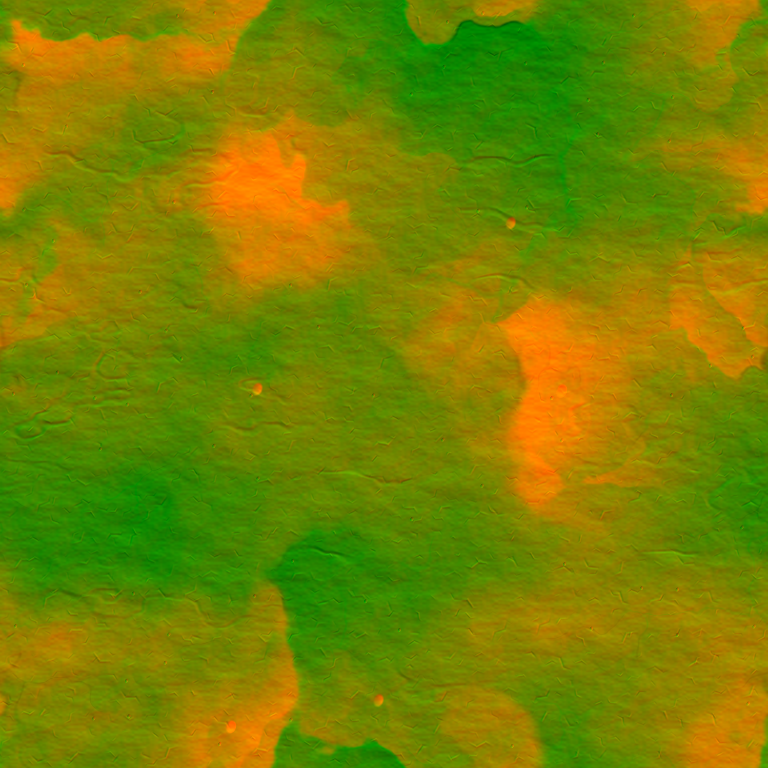
This texture is drawn by a WebGL 2 fragment shader. Its source:

```glsl
#version 300 es
precision highp float;
// Tiling weathered rock relief: tilted orange and green plates, creases, scratches and pits.

uniform vec2 u_resolution;
out vec4 outColor;

float hash(vec2 p) {
  return fract(sin(dot(p, vec2(127.1, 311.7))) * 43758.5);
}

vec2 hash2(vec2 p) {
  return vec2(hash(p), hash(p + 17.3));
}

// Value noise with n cells across the tile, wrapping at its edges.
float noise(vec2 p, vec2 n) {
  p *= n;
  vec2 i = floor(p), f = fract(p);
  f = f * f * f * (f * (f * 6.0 - 15.0) + 10.0);
  vec2 a = mod(i, n) + n * 1.7, b = mod(i + 1.0, n) + n * 1.7;
  return mix(mix(hash(a), hash(vec2(b.x, a.y)), f.x),
             mix(hash(vec2(a.x, b.y)), hash(b), f.x), f.y);
}

float fbm(vec2 p, vec2 n) {
  float sum = 0.0, amp = 0.533;
  for (int i = 0; i < 4; i++) {
    sum += amp * noise(p, n);
    amp *= 0.5;
    n *= 2.0;
  }
  return sum;
}

// Tilted cells, blended softly or sharply. x: tone, y: closeness to a border.
vec2 plates(vec2 p, vec2 n, float sharpness) {
  p *= n;
  vec2 cell = floor(p);
  float total = 0.0, tone = 0.0, nearest = 9.0, second = 9.0;
  for (int y = -2; y <= 2; y++) {
    for (int x = -2; x <= 2; x++) {
      vec2 c = cell + vec2(x, y);
      vec2 id = mod(c, n) + n * 3.1;
      vec2 d = p - c - 0.1 - 0.8 * hash2(id);
      float dist = length(d), angle = 6.2832 * hash(id + 5.9);
      float tilt = 0.6 * dot(d, vec2(0.8 * cos(angle), 1.1 * sin(angle)));
      float w = exp(-sharpness * dist);
      tone += w * (tilt + 0.24 * (hash(id + 9.2) - 0.5));
      total += w;
      second = min(second, max(nearest, dist));
      nearest = min(nearest, dist);
    }
  }
  return vec2(tone / total, 1.0 - smoothstep(0.0, 0.055, second - nearest));
}

// Short kinked grooves and ridges lying mostly flat, one candidate per cell.
float scratches(vec2 p, float n) {
  p *= n;
  vec2 cell = floor(p);
  float h = 0.0;
  for (int y = -1; y <= 1; y++) {
    for (int x = -1; x <= 1; x++) {
      vec2 c = cell + vec2(x, y);
      vec2 id = mod(c, n) + n * 2.3;
      vec2 d = p - c - 0.2 - 0.6 * hash2(id);
      float a = 1.9 * (hash(id + 3.7) - 0.5);
      d = mat2(cos(a), -sin(a), sin(a), cos(a)) * d;
      d.y += 0.3 * (abs(fract(1.7 * d.x + hash(id + 8.1)) - 0.5) - 0.25);
      float reach = 0.15 + 0.35 * hash(id + 6.4);
      float line = exp(-d.y * d.y / 0.0016) * (1.0 - smoothstep(0.2 * reach, reach, abs(d.x)));
      h += line * (hash(id + 4.4) - 0.5);
    }
  }
  return h;
}

// Height of the fine surface: grain, jagged wrinkles and scratches.
float relief(vec2 p) {
  float ridge = 1.0 - abs(2.0 * fbm(p, vec2(7.0, 12.0)) - 1.0);
  float wrinkle = smoothstep(0.9, 1.0, ridge) * smoothstep(0.45, 0.75, noise(p, vec2(9.0)));
  return fbm(p, vec2(24.0, 38.0)) + 0.22 * wrinkle
    + 0.27 * scratches(p, 25.0) + 0.2 * scratches(p, 38.0);
}

// Scattered round dents. xy: slope across the dent, z: coverage.
vec3 dents(vec2 p, float n, float chance, float radius) {
  vec2 id = mod(floor(p * n), n) + n * 1.3;
  vec2 d = (fract(p * n) - 0.25 - 0.5 * hash2(id)) / (n * radius);
  d.x = d.x * 1.25 - 0.2 * d.y;
  float cover = (1.0 - smoothstep(0.6, 1.1, length(d))) * step(hash(id + 7.7), chance);
  return vec3(d * cover, cover);
}

void main() {
  vec2 p = gl_FragCoord.xy / u_resolution;

  // Large tone: jagged plates over soft clouds
  vec2 warped = p + 0.2 * (vec2(fbm(p, vec2(6.0)), fbm(p, vec2(7.0))) - 0.5);
  warped += 0.035 * (vec2(fbm(p, vec2(19.0)), fbm(p, vec2(23.0))) - 0.5);
  float hard = smoothstep(0.42, 0.72, noise(p, vec2(5.0)));
  vec2 large = plates(warped, vec2(3.0, 4.0), mix(5.0, 55.0, hard));
  vec2 small = plates(warped, vec2(7.0, 10.0), mix(5.0, 40.0, hard));
  float tone = large.x + 0.3 * small.x + 0.9 * (fbm(p, vec2(3.0)) - 0.5);
  vec2 color = vec2(0.46 + tone + 0.5 * tone * tone, 0.513 - 0.02 * tone);

  // Creases: bright green or shaded
  float lit = smoothstep(0.25, 0.5, noise(p, vec2(8.0)));
  float crease = hard * large.y + 0.35 * small.y * smoothstep(0.5, 0.8, noise(p, vec2(11.0)));
  color += crease * mix(vec2(-0.08, -0.11), vec2(-0.17, 0.06), lit);

  // Fine relief shaded by its slope
  float e = 0.002, h = relief(p);
  vec2 slope = vec2(relief(p + vec2(e, 0.0)), relief(p + vec2(0.0, e))) - h;
  color += slope * vec2(1.05, 0.75);

  // Pits and a few larger craters
  color += dents(p, 20.0, 0.2, 0.003).xy * vec2(0.3, -0.2);
  vec3 crater = dents(p, 5.0, 0.25, 0.009);
  color += crater.xy * vec2(0.25, -0.15) + crater.z * vec2(0.33, -0.02);

  outColor = vec4(clamp(color, 0.0, 1.0), 0.0, 1.0);
}
```
